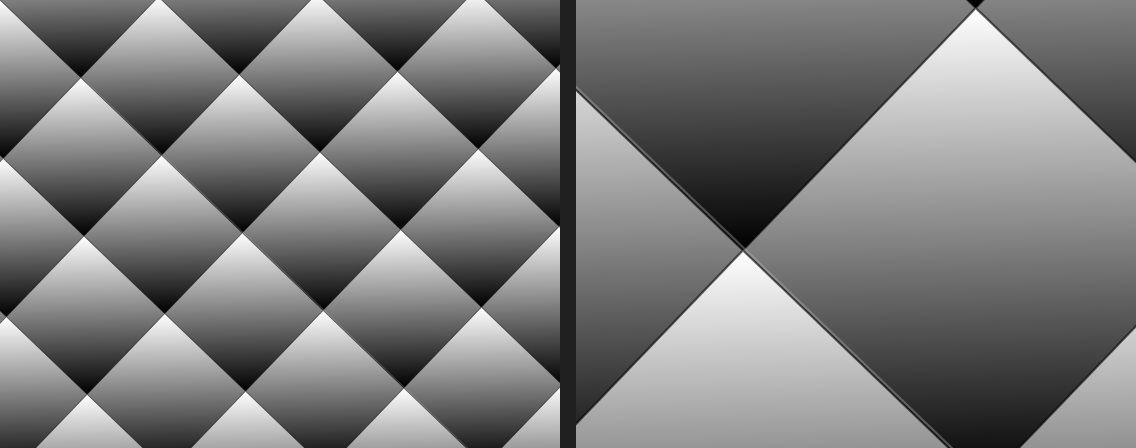
Left: the whole. Right: its middle third, enlarged.
A Shadertoy shader for this pattern:

```glsl
// A tilted checker of square tiles, each shaded from a white upper corner
// to a black lower corner. A rotated grid anchored at the top-left canvas
// corner gives tile coordinates; thin dark seams separate the tiles.

const float TILE_SIDE = 0.2;       // in canvas widths
const float TILT = 0.7653;         // radians, a little under 45 degrees
const float SEAM_WIDTH = 0.0013;   // in canvas widths
const float SEAM_DARKNESS = 0.6;
const float GLINT_STRENGTH = 0.35;

// Components of p along axes turned by the given angle.
vec2 turn(vec2 p, float angle) {
    float c = cos(angle), s = sin(angle);
    return vec2(c * p.x + s * p.y, c * p.y - s * p.x);
}

// Signed offset to the nearest whole number.
vec2 nearestEdge(vec2 g) {
    return g - floor(g + 0.5);
}

// Repeating 0 to 1 ramp whose jump is smoothed over the given width.
vec2 smoothRamp(vec2 edge, float blur) {
    return edge + 1.0 - clamp(edge / blur + 0.5, 0.0, 1.0);
}

// Pixel coverage of a line, preserving its weight when thinner than a pixel.
float lineCoverage(float dist, float width, float pixel) {
    float lo = max(dist - 0.5 * width, -0.5 * pixel);
    float hi = min(dist + 0.5 * width, 0.5 * pixel);
    return clamp((hi - lo) / pixel, 0.0, 1.0);
}

void mainImage(out vec4 fragColor, in vec2 fragCoord) {
    // Grid position, measured rightward and downward from the top-left corner.
    float pixel = 1.0 / iResolution.x;
    vec2 p = vec2(fragCoord.x, iResolution.y - fragCoord.y) * pixel;
    vec2 grid = turn(p, TILT) / TILE_SIDE;
    vec2 edge = nearestEdge(grid);

    // Diagonal gradient inside every tile.
    vec2 ramp = smoothRamp(edge, pixel / TILE_SIDE);
    float shade = 1.0 - 0.5 * (ramp.x + ramp.y);

    // Dark seams along both families of edges.
    vec2 dist = abs(edge) * TILE_SIDE;
    float seam = max(lineCoverage(dist.x, SEAM_WIDTH, pixel),
                     lineCoverage(dist.y, SEAM_WIDTH, pixel));
    shade *= 1.0 - SEAM_DARKNESS * seam;

    // Faint pale hairline beside the seam that leaves the top-left corner.
    float glintDist = abs(grid.y * TILE_SIDE + SEAM_WIDTH);
    float glint = lineCoverage(glintDist, SEAM_WIDTH, pixel);
    glint *= smoothstep(0.9, 1.2, grid.x);
    shade = mix(shade, 0.75, GLINT_STRENGTH * glint);

    fragColor = vec4(vec3(clamp(shade, 0.0, 1.0)), 1.0);
}
```
